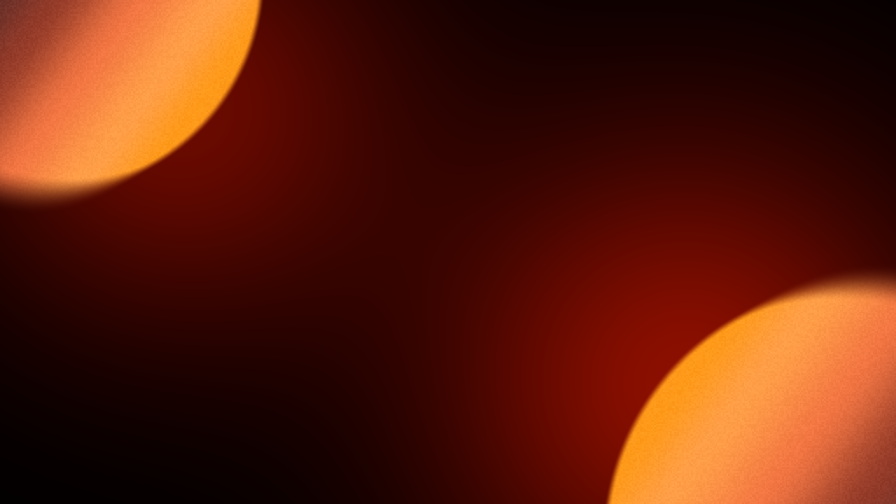
Give the GLSL for this background, as a Shadertoy shader.

```glsl
// Two glowing orange orbs in opposite corners of a dark red haze.

const vec3 SHADE  = vec3(0.42, 0.19, 0.16);
const vec3 RUST   = vec3(0.58, 0.23, 0.16);
const vec3 CORAL  = vec3(0.95, 0.46, 0.26);
const vec3 AMBER  = vec3(1.00, 0.62, 0.28);
const vec3 YELLOW = vec3(1.00, 0.60, 0.10);

// Soft round falloff, 1 at the centre.
float glow(vec2 p, vec2 center, float spread) {
    vec2 d = (p - center) / spread;
    return exp(-dot(d, d));
}

// One random value per grain cell.
float grain(vec2 cell) {
    vec3 q = fract(vec3(cell.xyx) * 0.1031);
    q += dot(q, q.yzx + 33.33);
    return fract((q.x + q.y) * q.z);
}

// Surface colour from the shaded side to the lit rim.
vec3 orbRamp(float lit) {
    vec3 color = mix(SHADE, RUST, smoothstep(-0.12, 0.12, lit));
    color = mix(color, CORAL, smoothstep(0.08, 0.44, lit));
    color = mix(color, AMBER, smoothstep(0.38, 0.72, lit));
    return mix(color, YELLOW, smoothstep(0.70, 0.94, lit));
}

// Paints an orb whose rim loses focus along the side of its light.
vec3 addOrb(vec3 base, vec2 p, vec2 center, float radius, vec2 light, float noise) {
    vec2 q = (p - center) / radius;
    vec2 side = vec2(light.y, -light.x);
    float blur = mix(0.008, 0.048, smoothstep(0.40, 1.0, dot(q, side)));
    float edge = (length(q) - 1.0) * radius;
    float cover = 1.0 - smoothstep(-blur, blur, edge);
    vec3 surface = orbRamp(dot(q, light)) + 0.035 * (noise - 0.5);
    return mix(base, surface, cover);
}

void mainImage(out vec4 fragColor, in vec2 fragCoord) {
    vec2 p = fragCoord / iResolution.y;
    p.x *= (16.0 / 9.0) * iResolution.y / iResolution.x;

    // Red haze around both orbs
    float red = 0.55 * glow(p, vec2(1.366, 0.236), 0.50)
              + 0.42 * glow(p, vec2(0.347, 0.792), 0.45);
    vec3 color = vec3(red, red * (0.045 + 0.12 * red), 0.0);

    // Orbs, lit from the middle of the canvas
    vec2 light = vec2(0.8, -0.6);
    float noise = grain(floor(p * 288.0));
    color = addOrb(color, p, vec2(0.093, 1.046), 0.426, light, noise);
    color = addOrb(color, p, vec2(1.713, -0.079), 0.512, -light, noise);

    fragColor = vec4(clamp(color, 0.0, 1.0), 1.0);
}
```
